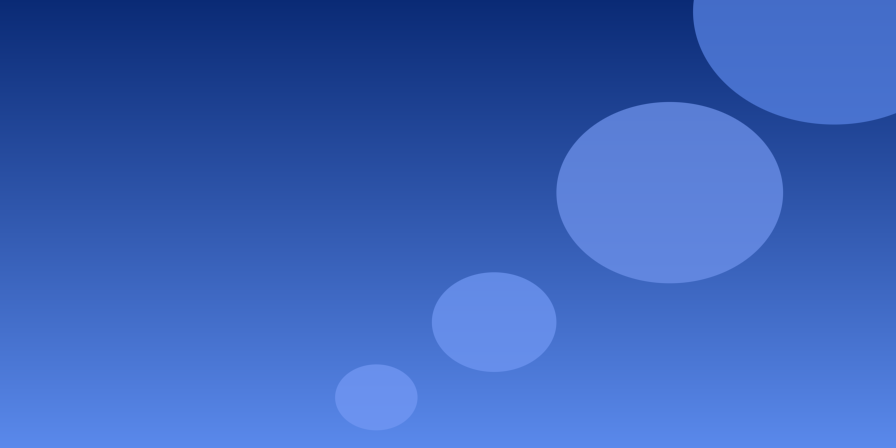
Reproduce this background procedurally as a Shadertoy shader.

```glsl
// Four translucent oval bubbles rising to the right over a blue gradient.
// A vertical mix paints the backdrop, then a loop blends each ellipse over it
// using an approximate signed distance for a smooth rim.

#define SKY_TOP vec3(0.039, 0.165, 0.459)
#define SKY_BOTTOM vec3(0.353, 0.537, 0.922)
#define BUBBLE_OPACITY 0.77
#define BUBBLE_STRETCH 1.25
#define BUBBLE_COUNT 4

// Centre x, centre y and horizontal radius, in canvas heights
const vec3 bubblePlace[BUBBLE_COUNT] = vec3[](
    vec3(1.862, 0.974, 0.315),
    vec3(1.495, 0.570, 0.253),
    vec3(1.103, 0.281, 0.139),
    vec3(0.840, 0.113, 0.092));

const vec3 bubbleTint[BUBBLE_COUNT] = vec3[](
    vec3(0.333, 0.502, 0.882),
    vec3(0.424, 0.565, 0.914),
    vec3(0.431, 0.584, 0.945),
    vec3(0.445, 0.591, 0.953));

// Approximate signed distance to an axis-aligned ellipse
float ellipseDistance(vec2 offset, vec2 radii) {
    vec2 scaled = offset / radii;
    float level = length(scaled);
    float slope = max(length(scaled / radii), 0.001);
    return level * (level - 1.0) / slope;
}

void mainImage(out vec4 fragColor, in vec2 fragCoord) {
    vec2 uv = fragCoord / iResolution.xy;
    vec2 point = uv * vec2(2.0, 1.0);
    float edge = 0.75 / iResolution.y;

    // Backdrop
    vec3 color = mix(SKY_BOTTOM, SKY_TOP, uv.y);

    // Bubbles
    for (int i = 0; i < BUBBLE_COUNT; i++) {
        vec3 place = bubblePlace[i];
        vec2 radii = place.z * vec2(1.0, 1.0 / BUBBLE_STRETCH);
        float dist = ellipseDistance(point - place.xy, radii);
        float cover = 1.0 - smoothstep(-edge, edge, dist);
        color = mix(color, bubbleTint[i], BUBBLE_OPACITY * cover);
    }

    fragColor = vec4(color, 1.0);
}
```
